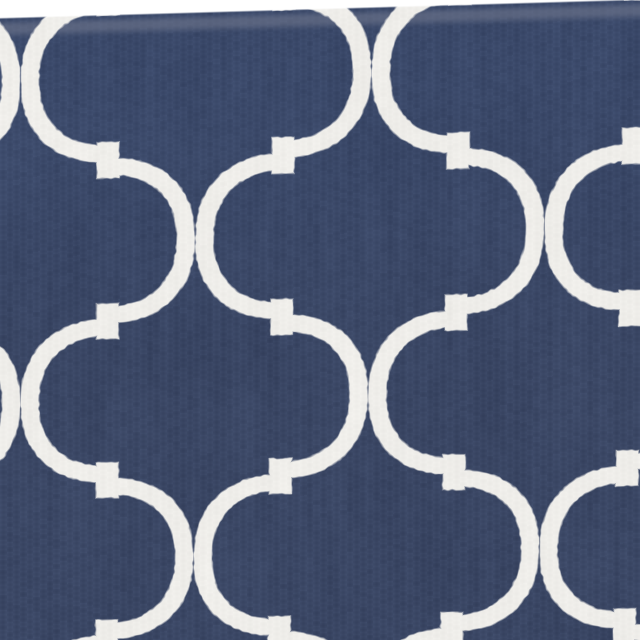
A WebGL 2 fragment shader for this pattern:

```glsl
#version 300 es
precision highp float;
// Woven navy fabric with a cream notched ogee trellis, wrapped over a top edge.

#define CELL vec2(0.272, 0.25)         // spacing of the notches
#define OUTER vec2(0.1357, 0.1285)     // outer radii of each arc
#define INNER vec2(0.1070, 0.1020)     // inner radii of each arc
#define ROUNDNESS 2.28                 // 2 is an ellipse, more is squarer
#define NOTCH vec2(0.0178, 0.0282)     // half size of the notch block
#define WEAVE vec2(96.0, 128.0)        // ribs across, stitches down
#define FRAY 0.0022                    // wobble of the line edges
#define SOFTNESS 0.0020                // blur of the line edges
#define TOP_EDGE 0.0287                // where the fabric begins
#define NAVY vec3(0.228, 0.276, 0.392)
#define CREAM vec3(0.935, 0.930, 0.915)
#define SHEEN vec3(0.43, 0.46, 0.55)

uniform vec2 u_resolution;
out vec4 fragColor;

float hash(vec2 p) {
    vec3 q = fract(vec3(p.xyx) * 0.1031);
    q += dot(q, q.yzx + 33.33);
    return fract((q.x + q.y) * q.z);
}

float noise(vec2 p) {
    vec2 i = floor(p), f = fract(p);
    f = f * f * (3.0 - 2.0 * f);
    return mix(mix(hash(i), hash(i + vec2(1, 0)), f.x),
               mix(hash(i + vec2(0, 1)), hash(i + vec2(1, 1)), f.x), f.y);
}

// Approximate signed distance to a superellipse.
float superellipse(vec2 p, vec2 radii) {
    vec2 q = pow(abs(p / radii) + 1e-5, vec2(ROUNDNESS));
    return (pow(q.x + q.y, 1.0 / ROUNDNESS) - 1.0) * 0.5 * (radii.x + radii.y);
}

float box(vec2 p, vec2 halfSize) {
    vec2 d = abs(p) - halfSize;
    return length(max(d, 0.0)) + min(max(d.x, d.y), 0.0);
}

// Signed distance to the trellis; notches sit on integer lattice points.
float trellis(vec2 lattice) {
    vec2 id = round(lattice);
    vec2 p = (lattice - id) * CELL;
    if (mod(id.x + id.y, 2.0) < 0.5) p.x = -p.x;   // alternate the slant
    float block = box(p, NOTCH);
    if (p.x > 0.0) p = -p;                         // half-turn symmetry
    vec2 q = p + vec2(0.0, 0.5 * CELL.y);
    float arc = max(superellipse(q, OUTER), -superellipse(q, INNER));
    return min(arc, block);
}

void main() {
    vec2 uv = gl_FragCoord.xy / u_resolution;
    vec2 p = vec2(uv.x, 1.0 - uv.y);
    float pixel = 1.0 / min(u_resolution.x, u_resolution.y);

    // Slight tilt and perspective of the cloth
    float down = p.y + p.x * (0.029 - 0.0077 * p.y);
    float row = down / 0.2565;
    row += 0.0069 * row * row;
    float column = 2.0 * (p.x - 0.032) / (0.5495 - 0.0105 * p.y) - 0.5;

    // Knitted ribs, single stitches and broad mottling
    vec2 thread = vec2(p.x, down) * WEAVE;
    thread.y += 0.5 * mod(floor(thread.x), 2.0);
    float rib = cos(6.2832 * thread.x);
    float stitch = cos(6.2832 * thread.y);
    float grain = hash(floor(thread)) - 0.5;
    float streak = noise(vec2(thread.x * 0.8, thread.y * 0.06)) - 0.5;
    float mottle = noise(p * 9.0) - 0.5;
    float weave = 0.009 * rib + 0.006 * stitch + 0.018 * grain
                + 0.022 * streak + 0.014 * mottle;

    // Cloth with a sheen along the folded top edge
    float inside = down - TOP_EDGE;
    float fold = smoothstep(0.0, 0.014, inside)
               * (1.0 - smoothstep(0.018, 0.034, inside));
    vec3 ground = NAVY + weave * vec3(0.9, 1.0, 1.15);
    ground += vec3(0.0, 0.008, 0.02) * (1.0 - smoothstep(0.05, 0.7, down));
    ground = mix(ground, SHEEN, 0.6 * fold);

    // Cream lines with frayed edges
    float wobble = noise(vec2(p.x, down) * 150.0) - 0.5;
    float d = trellis(vec2(column, row)) + FRAY * wobble;
    float blur = max(SOFTNESS, 0.75 * pixel);
    float line = 1.0 - smoothstep(-blur, blur, d);
    vec3 color = mix(ground, CREAM + 0.6 * weave, line);

    // Plain backdrop above the cloth
    float cloth = smoothstep(-blur, blur, inside);
    fragColor = vec4(mix(vec3(1.0), color, cloth), 1.0);
}
```
